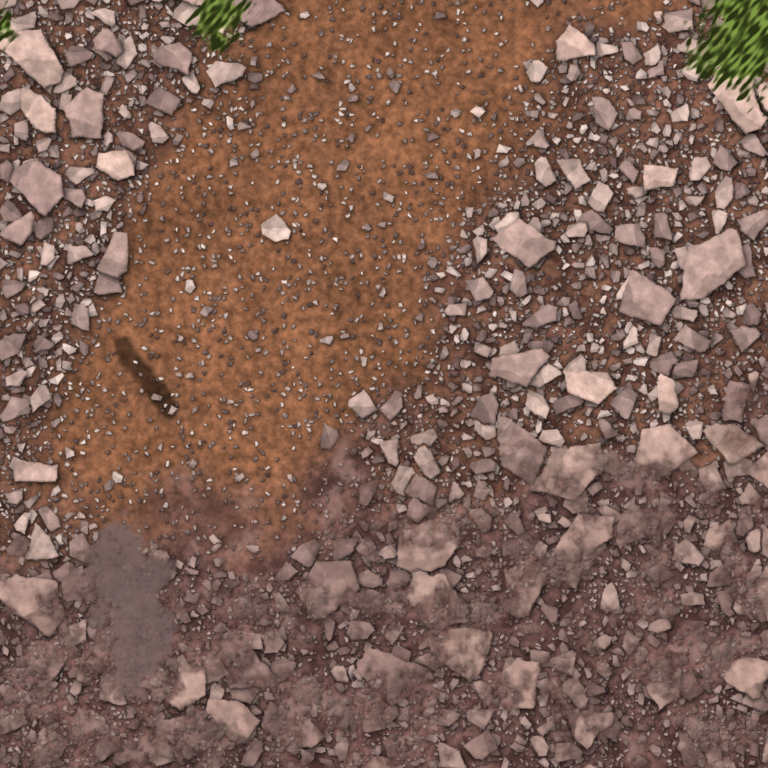
Reproduce this texture procedurally as a Shadertoy shader.

```glsl
// Bare brown earth with broken pink stones, gravel, purple mud, a puddle and tufts of grass

const float TAU = 6.2831853;

vec2 hash2(vec2 p) {
    vec3 q = fract(p.xyx * vec3(0.1031, 0.1030, 0.0973));
    q += dot(q, q.yzx + 33.33);
    return fract((q.xx + q.yz) * q.zy);
}

float corner(vec2 cell, vec2 offset) {
    float a = TAU * hash2(cell).x;
    return dot(vec2(cos(a), sin(a)), offset);
}

float gradientNoise(vec2 p) {
    vec2 i = floor(p), f = p - i, e = vec2(1, 0);
    vec2 u = f * f * f * (f * (f * 6.0 - 15.0) + 10.0);
    return mix(mix(corner(i, f), corner(i + e, f - e), u.x),
               mix(corner(i + e.yx, f - e.yx), corner(i + 1.0, f - 1.0), u.x), u.y);
}

float fbm(vec2 p) {
    float sum = 0.0, amp = 0.6;
    for (int k = 0; k < 4; k++) {
        sum += amp * gradientNoise(p);
        p = mat2(1.6, 1.2, -1.2, 1.6) * p + 17.3;
        amp *= 0.55;
    }
    return sum;
}

float segment(vec2 p, vec2 a, vec2 b) {
    vec2 ab = b - a;
    return length(p - a - ab * clamp(dot(p - a, ab) / dot(ab, ab), 0.0, 1.0));
}

// 0 on the smooth earth track, 1 on stony ground
float rockiness(vec2 p) {
    float track = segment(p, vec2(0.56, 1.0), vec2(0.27, 0.46)) - 0.19;
    track = min(track, segment(p, vec2(0.55, 1.02), vec2(0.86, 1.03)) - 0.06);
    return smoothstep(-0.04, 0.06, track + 0.09 * gradientNoise(p * 7.0));
}

// Scattered six-sided stones: edge distance, random id, offset from the stone centre
vec4 stones(vec2 p, float count, float coarse) {
    vec2 home = floor(p * count);
    vec4 best = vec4(1);
    float second = 1.0;
    for (int j = 0; j < 9; j++) {
        vec2 cell = home + vec2(j % 3, j / 3) - 1.0;
        vec2 seed = cell + 91.0 * coarse + 200.0;
        vec2 centre = (cell + 0.2 + 0.6 * hash2(seed)) / count;
        vec2 pick = hash2(seed + 37.7);
        float clump = 0.8 + 0.8 * gradientNoise(centre * 9.0 + coarse * 5.0);
        float chance = mix(0.22 * exp(-3.5 * coarse), 0.72, rockiness(centre)) * clump;
        if (pick.x > chance + 0.12 * coarse * rockiness(centre)) continue;
        vec2 local = p - centre;
        float turn = TAU * pick.y, d = -1.0;
        float radius = mix(0.25, 0.53, hash2(seed + 71.3).x) / count;
        for (int k = 0; k < 6; k++) {
            vec2 r = hash2(seed + 11.9 * float(k + 1));
            float a = turn + (float(k) + 0.8 * r.x) * TAU / 6.0;
            float reach = radius * (0.6 + 0.5 * r.y) * (1.0 + 0.3 * cos(2.0 * (a - turn)));
            d = max(d, dot(local, vec2(cos(a), sin(a))) - reach);
        }
        if (d < best.x) {
            second = best.x;
            best = vec4(d, hash2(seed + 5.1).y, local);
        } else second = min(second, d);
    }
    // Dark seam where neighbours touch
    best.x = max(best.x, 0.5 * (best.x - second) + 0.03 / count);
    return best;
}

void mainImage(out vec4 fragColor, in vec2 fragCoord) {
    vec2 uv = fragCoord / iResolution.y;
    float soft = 0.8 / iResolution.y + 0.0004;
    float broad = fbm(uv * 5.0), blotch = fbm(uv * 17.0 + 9.0), grain = fbm(uv * 85.0);
    float rock = rockiness(uv);
    float mud = smoothstep(0.46, 0.26, uv.y - 0.2 * (uv.x - 0.4) + 0.25 * broad);

    // Earth and mottled mud
    vec3 col = mix(vec3(0.55, 0.37, 0.265), vec3(0.47, 0.34, 0.32), max(mud, 0.45 * rock));
    col *= 1.0 + 0.3 * broad + 0.25 * blotch + 0.55 * grain;
    col = mix(col, vec3(0.65, 0.53, 0.50), 0.6 * mud * smoothstep(0.05, 0.35, blotch));
    float hollow = smoothstep(0.0, 0.3, fbm(uv * 28.0 + 60.0) + 0.4 * grain);
    col = mix(col, vec3(0.25, 0.16, 0.15), 0.65 * hollow * max(rock, mud));

    // Puddle and half-buried stick
    float puddle = segment(uv, vec2(0.16, 0.26), vec2(0.18, 0.15)) - 0.045 + 0.07 * blotch;
    float wet = smoothstep(0.008, -0.008, puddle);
    col = mix(col, vec3(0.47, 0.39, 0.38) * (1.0 + 0.2 * broad), 0.85 * wet);
    float stick = segment(uv, vec2(0.16, 0.55), vec2(0.22, 0.47)) - 0.011 + 0.012 * blotch;
    col *= 1.0 - 0.45 * smoothstep(0.006, -0.004, stick);

    // Four stone sizes, from grit up to slabs
    vec2 ragged = uv + 0.007 * vec2(fbm(uv * 30.0), fbm(uv * 30.0 + 40.0));
    for (int i = 0; i < 4; i++) {
        float coarse = float(i) / 3.0, count = 145.0 * pow(0.425, float(i));
        vec4 s = stones(mix(uv, ragged, coarse), count, coarse);
        float tone = fract(s.y * 7.31);
        float buried = mud * mix(0.3, 0.9, coarse) * smoothstep(-0.2, 0.2, blotch + 0.3 * broad);
        float visible = (1.0 - buried) * (1.0 - 0.8 * wet);

        // Contact shadow, heavier to the lower right
        float side = 0.6 + 0.4 * dot(normalize(s.zw + 1e-5), vec2(0.6, -0.8));
        col *= 1.0 - 0.7 * visible * side * exp(-max(s.x, 0.0) / (0.0012 + 0.003 * coarse));

        // Pink, pale and greyish faces with a split facet
        vec3 small = mix(vec3(0.36, 0.28, 0.27), vec3(0.90, 0.83, 0.80), tone);
        vec3 slab = mix(vec3(0.58, 0.47, 0.46), vec3(0.89, 0.75, 0.69), sqrt(tone));
        vec3 face = mix(small, slab, coarse);
        float a = TAU * s.y;
        float facet = dot(s.zw, vec2(cos(a), sin(a))) * count + 0.3 * blotch;
        face *= 1.0 + 0.3 * fbm(uv * 48.0 + 50.0 * s.y) + 0.16 * grain;
        face *= 1.03 - 0.15 * smoothstep(0.08, 0.13, facet);
        face *= 1.0 - 0.25 * side * smoothstep(-0.004, 0.0, s.x) * coarse;
        face = mix(face, vec3(0.50, 0.37, 0.34), 0.35 * mud);
        col = mix(col, face, visible * smoothstep(soft, -soft, s.x));
    }

    // Grass tufts along the top edge
    float tuft = min(length(uv - vec2(0.29, 0.98)) - 0.035, length(uv - vec2(0.98, 0.96)) - 0.07);
    tuft = min(tuft, length(uv - vec2(0.0, 0.96)) - 0.02) + 0.06 * blotch;
    float blades = gradientNoise(mat2(0.8, 0.6, -0.6, 0.8) * uv * vec2(170, 60))
                 + gradientNoise(mat2(0.7, -0.7, 0.7, 0.7) * uv * vec2(60, 150));
    vec3 green = mix(vec3(0.17, 0.20, 0.08), vec3(0.50, 0.60, 0.27), smoothstep(-0.4, 0.5, blades));
    col = mix(col, green, smoothstep(0.012, -0.012, tuft + 0.03 * blades));

    fragColor = vec4(clamp(col, 0.0, 1.0), 1.0);
}
```
